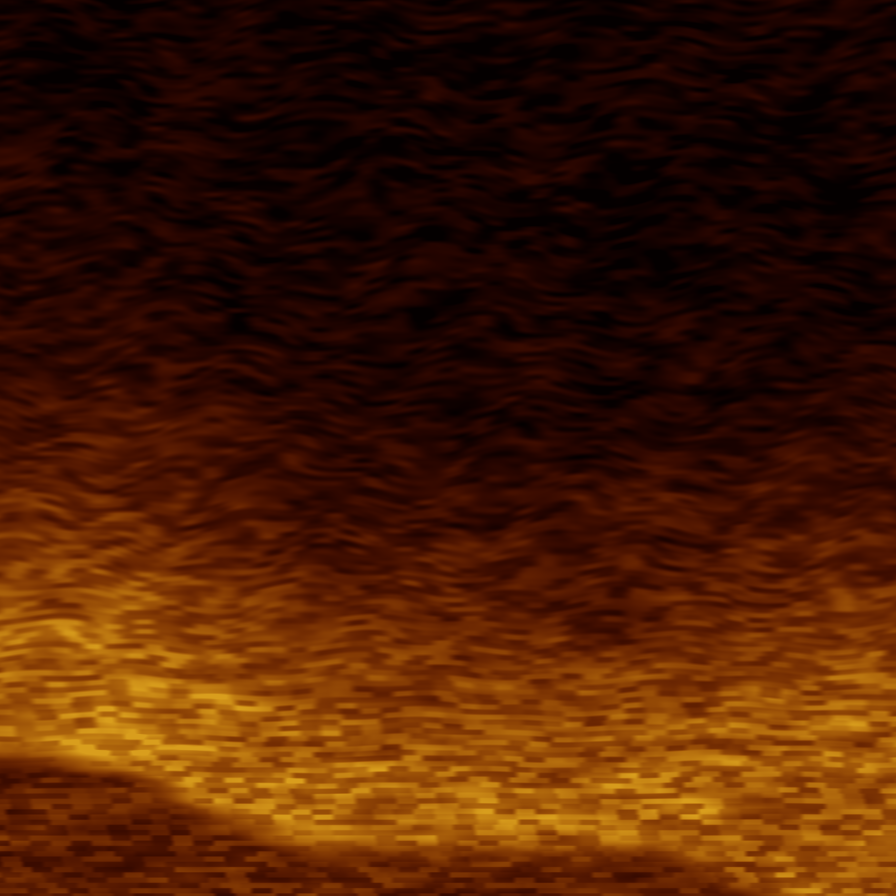
A Shadertoy shader for this background:

```glsl
// Glowing amber embers: streaked bands of heat fading upward into a dark haze.

#define STREAK_GRID  vec2(44.0, 170.0)  // columns and rows of fine streaks
#define BLOTCH_GRID  vec2(13.0, 48.0)   // columns and rows of broad patches
#define BASE_HEAT    0.075
#define CREST_HEAT   0.56
#define FADE_HEIGHT  0.28
#define FLOOR_SHADE  0.60
#define GRAIN        0.25
#define GRAIN_GAIN   0.38

float hash(vec2 p) {
    vec3 q = fract(p.xyx * vec3(0.1031, 0.1030, 0.0973));
    q += dot(q, q.yzx + 33.33);
    return fract((q.x + q.y) * q.z);
}

// One row of random cells, shifted sideways so that rows do not align
float streakRow(float x, float row, float softness) {
    x += hash(vec2(row, 71.0));
    float cell = floor(x);
    float blend = smoothstep(0.5 - softness, 0.5 + softness, fract(x));
    return mix(hash(vec2(cell, row)), hash(vec2(cell + 1.0, row)), blend);
}

// Cellular rows blended vertically; low softness gives blocky cells
float streaks(vec2 p, float softness) {
    float row = floor(p.y);
    float blend = smoothstep(0.5 - softness, 0.5 + softness, fract(p.y));
    return mix(streakRow(p.x, row, softness),
               streakRow(p.x, row + 1.0, softness), blend);
}

float glow(vec2 p, vec2 centre, vec2 size) {
    vec2 d = (p - centre) / size;
    return exp(-dot(d, d));
}

// Broad distribution of heat over the canvas
float heatField(vec2 p, float wobble) {
    float leftRise = 1.0 - smoothstep(0.08, 0.43, p.x);
    float rightRise = smoothstep(0.6, 0.9, p.x);

    // Bright crest with a soft fade above it
    float crest = 0.10 + 0.09 * leftRise + 0.04 * rightRise;
    float above = max(p.y - crest, 0.0) / FADE_HEIGHT;
    float heat = BASE_HEAT + CREST_HEAT * exp(-above * above);

    // Warm haze on the left, dimmer pockets and hot spots
    heat += 0.08 * (1.0 - smoothstep(0.0, 0.5, p.x))
                 * (1.0 - smoothstep(0.45, 1.0, p.y));
    heat -= 0.09 * glow(p, vec2(0.72, 0.31), vec2(0.16, 0.06));
    heat -= 0.06 * glow(p, vec2(0.50, 0.20), vec2(0.10, 0.05));
    heat -= 0.08 * glow(p, vec2(0.00, 0.22), vec2(0.05, 0.12));
    heat += 0.05 * glow(p, vec2(0.13, 0.20), vec2(0.07, 0.05));
    heat += 0.05 * glow(p, vec2(0.48, 0.10), vec2(0.20, 0.04));

    // Shaded ground below the sloping lower edge
    float ground = 0.05 + 0.10 * (1.0 - smoothstep(0.05, 0.38, p.x))
                 - 0.08 * smoothstep(0.72, 0.95, p.x) + 0.025 * wobble;
    float shade = FLOOR_SHADE - 0.10 * leftRise;
    return heat * mix(shade, 1.0, smoothstep(-0.018, 0.018, p.y - ground));
}

// Black through rust to amber
vec3 emberColour(float heat) {
    float h2 = heat * heat;
    return vec3(heat, 0.86 * h2, 0.22 * h2 * h2);
}

void mainImage(out vec4 fragColor, in vec2 fragCoord) {
    vec2 uv = fragCoord / iResolution.xy;

    // Layered sines bend the streaks, more strongly higher up
    float bend = smoothstep(0.03, 0.5, uv.y);
    vec2 warped = uv;
    warped.y += bend * (0.007 * sin(uv.x * 19.0 + uv.y * 11.0)
                      + 0.003 * sin(uv.x * 53.0 - uv.y * 37.0));

    // Fine cells over broad patches
    float softness = mix(0.18, 0.5, bend);
    float fine = streaks(warped * STREAK_GRID, softness) - 0.5;
    float medium = streaks(warped * STREAK_GRID * 0.55 + 19.0, 0.5) - 0.5;
    float blotch = streaks(warped * BLOTCH_GRID + 47.0, 0.5) - 0.5;
    float grain = 0.55 * fine + 0.30 * medium + 0.25 * blotch;

    float heat = heatField(uv, blotch + 0.5 * fine);
    heat += (GRAIN + GRAIN_GAIN * heat) * grain;
    fragColor = vec4(emberColour(clamp(heat, 0.015, 0.85)), 1.0);
}
```
